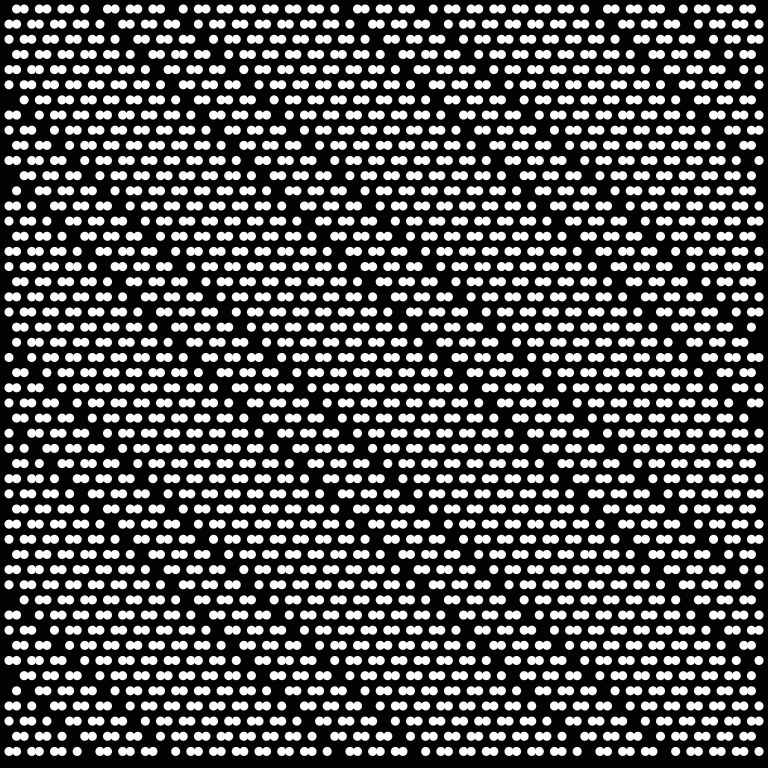
Reproduce this pattern procedurally as a WebGL 1 fragment shader.

```glsl
precision highp float;
// White dots on black, on a 100 by 50 lattice with diagonal gaps at multiples of 3 and 11.

uniform vec2 u_resolution;

// 1 when n is a multiple of m; the half step guards against rounding.
float isMultiple(float n, float m) {
  return step(mod(n + 0.5, m), 1.0);
}

// A site holds a dot when its diagonal number shares no factor with 33.
bool hasDot(vec2 site) {
  bool inside = site.x > -0.5 && site.x < 99.5 && site.y > -0.5 && site.y < 49.5;
  float diagonal = site.x - 2.0 * site.y;
  return inside && isMultiple(diagonal, 3.0) + isMultiple(diagonal, 11.0) < 0.5;
}

void main() {
  vec2 uv = gl_FragCoord.xy / u_resolution;
  float margin = 6.0 / 512.0;
  float spacing = (1.0 - 2.0 * margin) / 99.0;
  vec2 pitch = vec2(spacing, 2.0 * spacing);

  // Lattice position, counted from the top left.
  vec2 p = (vec2(uv.x, 1.0 - uv.y) - margin) / pitch;
  vec2 nearest = floor(p + 0.5);

  // Dots overlap sideways, so the neighbouring columns count too.
  float dist = 1.0;
  for (int i = -1; i <= 1; i++) {
    vec2 site = nearest + vec2(float(i), 0.0);
    if (hasDot(site)) {
      dist = min(dist, length((p - site) * pitch) - 3.0 / 512.0);
    }
  }

  // Edges are smoothed over about one pixel.
  float coverage = clamp(0.5 - dist * min(u_resolution.x, u_resolution.y), 0.0, 1.0);
  gl_FragColor = vec4(vec3(mix(0.01, 0.99, coverage)), 1.0);
}
```
